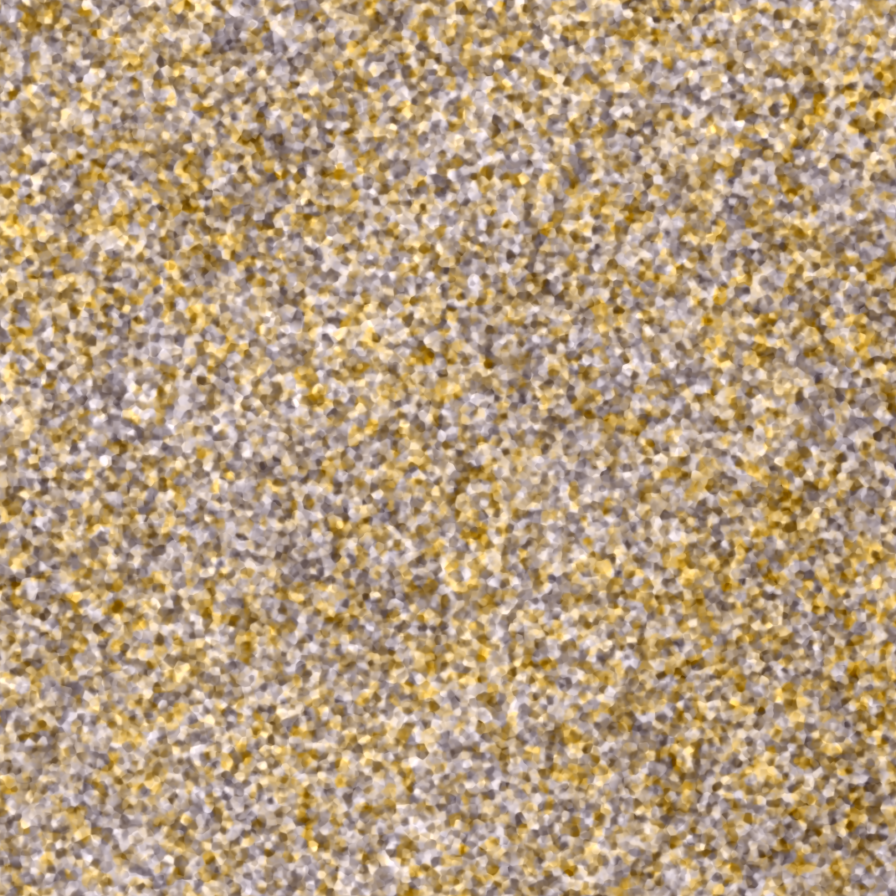
A WebGL 2 fragment shader for this texture:

```glsl
#version 300 es
precision highp float;
precision highp int;
// Fine speckled sand: soft pale, grey and golden grains with faint broad patches.

uniform vec2 u_resolution;
out vec4 fragColor;

// Integer hash giving three values from 0 to 1.
vec3 hash3(ivec2 cell, int seed) {
  uvec3 v = uvec3(cell.x + 64, cell.y + 64, seed) * 1664525u + 1013904223u;
  v.x += v.y * v.z; v.y += v.z * v.x; v.z += v.x * v.y;
  v ^= v >> 16u;
  v.x += v.y * v.z; v.y += v.z * v.x; v.z += v.x * v.y;
  return vec3(v >> 8u) / 16777216.0;
}

// Soft blobs around scattered centres, each with a value from -1 to 1.
float grains(vec2 p, int seed, float sharpness) {
  ivec2 base = ivec2(floor(p));
  float total = 0.0, weights = 0.0;
  for (int y = -1; y <= 1; y++) {
    for (int x = -1; x <= 1; x++) {
      ivec2 cell = base + ivec2(x, y);
      vec3 h = hash3(cell, seed);
      vec2 d = p - vec2(cell) - h.xy;
      float w = exp(-sharpness * dot(d, d));
      total += w * (h.z * 2.0 - 1.0);
      weights += w;
    }
  }
  return total / weights;
}

void main() {
  vec2 uv = gl_FragCoord.xy / u_resolution.y;

  // Broad drifts of tone and warmth.
  float patchTone = grains(uv * 13.0, 1, 3.0);
  float patchWarmth = grains(uv * 17.0, 2, 3.0);
  float shade = smoothstep(0.4, 1.0, uv.x) * smoothstep(0.95, 0.3, uv.y);

  // Brightness of the single grains.
  float light = 0.25 * grains(uv * 118.0, 3, 6.0)
              + 0.14 * grains(uv * 175.0, 4, 5.0)
              + 0.05 * patchTone - 0.04 * shade;

  // Golden grains among blue-grey ones.
  float warmth = 0.75 * grains(uv * 88.0, 5, 6.0)
               + 0.25 * grains(uv * 150.0, 6, 5.0)
               + 0.25 * patchWarmth + 0.08 * shade;
  warmth += 0.45 * warmth * warmth - 0.07;

  vec3 color = vec3(0.725, 0.63, 0.515);
  color += light * vec3(0.98, 1.0, 1.02);
  color += warmth * vec3(0.07, 0.0, -0.24);
  fragColor = vec4(clamp(color, 0.0, 1.0), 1.0);
}
```
